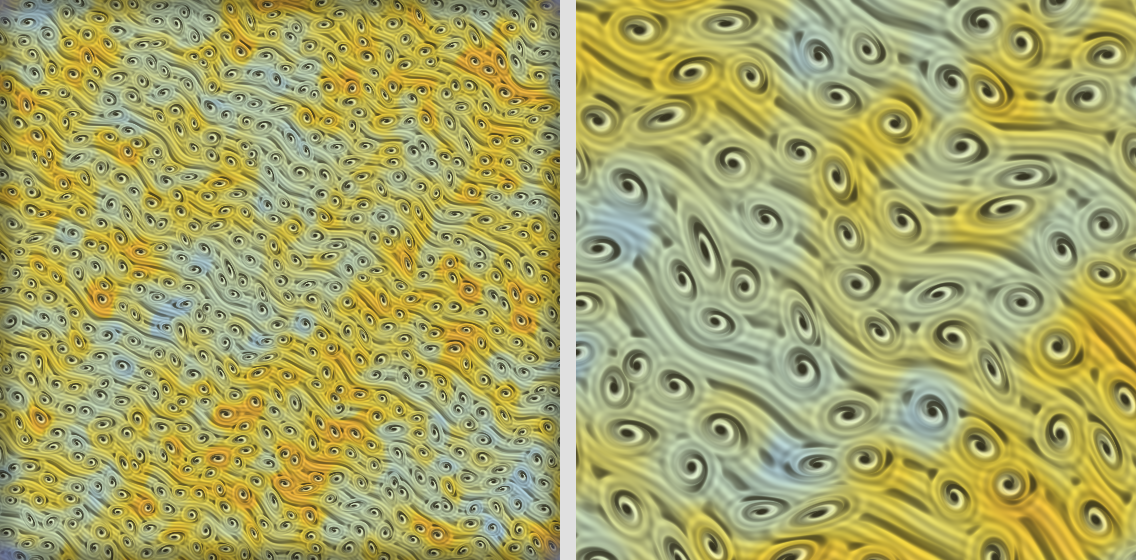
Left: the whole. Right: its middle third, enlarged.
This pattern is drawn by a three.js fragment shader. Its source:

```glsl
varying vec2 vUv;

const float CELLS = 25.0;          // eyes across the canvas
const float GRAIN_ANGLE = -0.50;   // direction of the flow lines
const float JITTER = 0.66;
const float BLEND = 12.0;          // sharpness of the joins between eyes
const float FLOW_REACH = 0.43;     // distance at which flow lines take over
const float BOLD_FREQ = 19.0;
const float FINE_FREQ = 40.0;
const float FINE_DEPTH = 0.12;
const float LINE_DEPTH = 0.78;
const float LIGHT_ANGLE = 0.9;
const float TAU = 6.2831853;

const vec3 YELLOW = vec3(0.84, 0.75, 0.20);
const vec3 SAGE = vec3(0.70, 0.77, 0.65);
const vec3 ORANGE = vec3(0.87, 0.63, 0.23);
const vec3 BLUE = vec3(0.58, 0.71, 0.82);
const vec3 IRIS = vec3(0.71, 0.75, 0.62);
const vec3 INK = vec3(0.15, 0.14, 0.08);
const vec3 CORNER = vec3(0.36, 0.37, 0.58);

vec3 hash3(vec2 p) {
  vec3 q = vec3(dot(p, vec2(127.1, 311.7)), dot(p, vec2(269.5, 183.3)), dot(p, vec2(419.2, 371.9)));
  return fract(sin(q) * 43758.55);
}

mat2 rotation(float a) {
  float c = cos(a), s = sin(a);
  return mat2(c, s, -s, c);
}

vec2 wave(float phase) {
  return vec2(cos(phase), sin(phase));
}

// Slow drift of hue from layered sines, about -1 to 1
float drift(vec2 p) {
  float a = sin(p.x * 7.0 + 2.1 * sin(p.y * 6.0 + 1.0));
  float b = sin(p.y * 13.0 - p.x * 9.0 + 1.7 * sin(p.x * 15.0));
  float c = sin(p.x * 27.0 + p.y * 19.0 + 2.0 * sin(p.y * 23.0));
  return a * 0.4 + b * 0.35 + c * 0.25;
}

void main() {
  // Grid aligned with the grain and gently bent
  vec2 q = rotation(-GRAIN_ANGLE) * (vUv - 0.5) * CELLS;
  q += 0.20 * sin(q.yx * vec2(1.3, 1.1) + vec2(0.4, 2.0));
  q += 0.09 * sin(q.yx * vec2(3.1, 2.7) + vec2(1.9, 0.3));
  vec2 cell = floor(q);

  // Flow lines between the eyes
  float bend = 0.8 * sin(q.x * 1.7 + sin(q.y * 0.9)) + 0.6 * sin(q.x * 0.6 - q.y);
  float total = exp(-BLEND * FLOW_REACH);
  vec2 bold = total * wave(q.y * BOLD_FREQ * 0.6 + bend * 2.0);
  vec2 fine = total * wave(q.y * FINE_FREQ * 0.9 + bend * 3.0);
  float facing = total * 0.55;

  // Spiral waves around scattered eyes, blended by distance
  float tint = 0.0, tintTotal = 0.0, nearest = 8.0;
  for (int j = -1; j <= 1; j++) {
    for (int i = -1; i <= 1; i++) {
      vec2 id = cell + vec2(float(i), float(j));
      vec3 h = hash3(id);
      vec3 k = hash3(id + 57.3);
      vec2 v = q - id - 0.5 - JITTER * (h.xy - 0.5);
      vec2 e = rotation((k.x - 0.5) * 1.8) * v * vec2(0.84, 1.14);
      float d = length(e) * mix(0.85, 1.2, k.y);
      float angle = atan(e.y, e.x + 0.00001);
      float spin = h.z < 0.5 ? -1.0 : 1.0;
      float w = exp(-BLEND * d);
      bold += w * wave(d * BOLD_FREQ + spin * angle + k.z * 2.0);
      fine += w * wave(d * FINE_FREQ + spin * angle);
      facing += w * (0.5 + 0.5 * cos(angle - LIGHT_ANGLE - h.x * 1.6));
      total += w;
      float tw = exp(-6.0 * dot(v, v));
      tint += tw * (k.z + h.z - 1.0);
      tintTotal += tw;
      nearest = min(nearest, d);
    }
  }
  bold /= total;
  fine /= total;
  facing /= total;
  tint /= tintTotal + 0.0001;

  // Mottled ground
  float hue = drift(vUv);
  float grey = tint * 0.75 + hue * 0.55 + 0.12 * sin(q.y * 3.3 + bend);
  vec3 color = mix(YELLOW, SAGE, smoothstep(-0.6, 0.65, grey));
  color = mix(color, ORANGE, 0.75 * smoothstep(0.25, 0.85, -grey));
  color = mix(color, BLUE, 0.7 * smoothstep(0.55, 1.0, grey));
  float iris = 1.0 - smoothstep(0.12, 0.24, nearest);
  color = mix(color, IRIS, 0.6 * iris);

  // Fine ripples, soft relief and pale edges beside the strokes
  color *= 0.95 + FINE_DEPTH * fine.x - 0.09 * bold.y;
  color += 0.10 * smoothstep(0.5, 1.0, -bold.x) * (0.4 + iris);

  // Dark strokes fade on the lit side; eyes get an outline and a pupil
  float stroke = smoothstep(0.38, 0.95, bold.x) * mix(0.15, 1.0, smoothstep(0.2, 0.85, facing));
  float outline = (1.0 - smoothstep(0.015, 0.06, abs(nearest - 0.21))) * (0.15 + 0.6 * facing);
  float pupil = 1.0 - smoothstep(0.04, 0.11, nearest);
  float ink = max(max(stroke * LINE_DEPTH, outline * 0.75), pupil * 0.9);
  color = mix(color, INK, ink);

  // Darker rim with bluish corners
  vec2 rim = min(vUv, 1.0 - vUv);
  color *= mix(0.72, 1.0, smoothstep(0.0, 0.045, min(rim.x, rim.y)));
  color = mix(color, CORNER, 0.6 * (1.0 - smoothstep(0.0, 0.06, length(rim))));
  gl_FragColor = vec4(clamp(color, 0.0, 1.0), 1.0);
}
```
